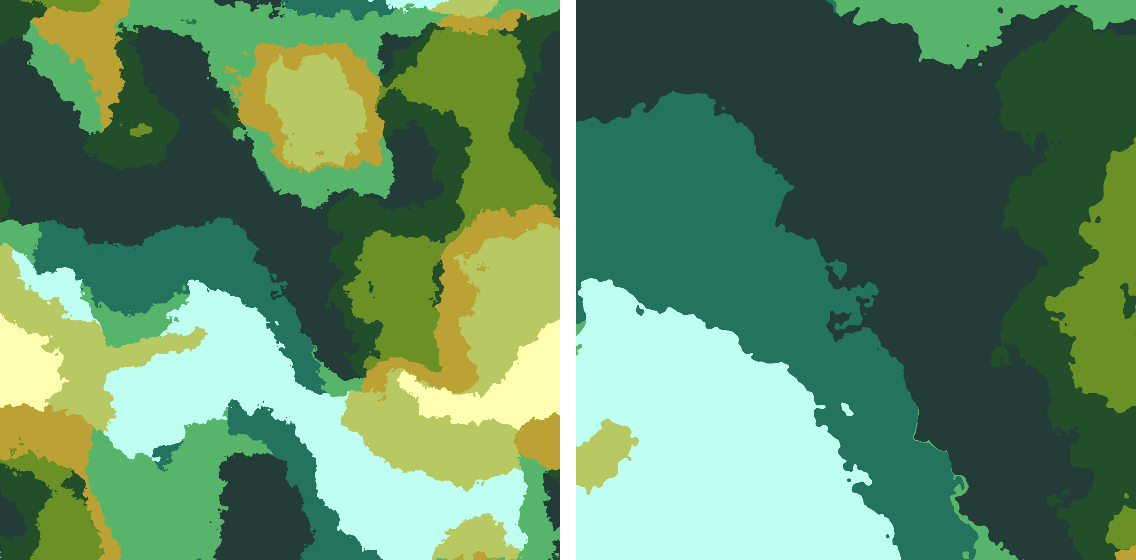
Left: the whole. Right: its middle third, enlarged.
Write a Shadertoy shader that draws this texture.

```glsl
// A flat-coloured biome map with ragged coastlines. Two smooth fields, light
// and heat, are sums of whole-number plane waves sampled at noise-warped points;
// three light bands, each cut by two heat limits, select one of nine colours.

const float TAU = 6.2831853;
const int WAVES = 5;

// Wave vectors in cycles per canvas; the two sets share none, so the fields stay independent
const vec2 LIGHT_WAVES[WAVES] = vec2[WAVES](
    vec2(0, 1), vec2(1, -1), vec2(1, 2), vec2(2, -1), vec2(2, 2));
const vec2 HEAT_WAVES[WAVES] = vec2[WAVES](
    vec2(1, 0), vec2(1, 1), vec2(0, 2), vec2(1, -3), vec2(3, 1));

// Dark band, from cold to warm
const vec3 DEEP_TEAL  = vec3(0.137, 0.235, 0.214);
const vec3 FOREST     = vec3(0.133, 0.304, 0.160);
const vec3 OLIVE      = vec3(0.420, 0.567, 0.149);
// Middle band
const vec3 TEAL       = vec3(0.137, 0.450, 0.373);
const vec3 MEADOW     = vec3(0.340, 0.706, 0.420);
const vec3 OCHRE      = vec3(0.737, 0.631, 0.204);
// Light band
const vec3 ICE        = vec3(0.745, 1.000, 0.945);
const vec3 DRY_GRASS  = vec3(0.720, 0.788, 0.388);
const vec3 PALE_SAND  = vec3(1.000, 1.000, 0.698);

// Sine-free hash: two values in 0..1 per lattice point
vec2 hash22(vec2 p) {
    vec3 q = fract(vec3(p.xyx) * vec3(0.1031, 0.1030, 0.0973));
    q += dot(q, q.yzx + 33.33);
    return fract((q.xx + q.yz) * q.zy);
}

// Two-channel value noise in -1..1
vec2 noise2(vec2 p) {
    vec2 cell = floor(p);
    vec2 f = fract(p);
    f = f * f * (3.0 - 2.0 * f);
    vec2 low  = mix(hash22(cell), hash22(cell + vec2(1, 0)), f.x);
    vec2 high = mix(hash22(cell + vec2(0, 1)), hash22(cell + vec2(1, 1)), f.x);
    return 2.0 * mix(low, high, f.y) - 1.0;
}

// Fractal offset that frays the borders; each octave is turned to hide the lattice
vec2 raggedOffset(vec2 p, float frequency, float amplitude, float gain) {
    const mat2 TURN = mat2(0.8, 0.6, -0.6, 0.8);
    vec2 offset = vec2(0.0);
    for (int i = 0; i < 6; i++) {
        offset += amplitude * noise2(p * frequency + 17.3 * float(i + 1));
        p = TURN * p;
        frequency *= 2.0;
        amplitude *= gain;
    }
    return offset;
}

// Sum of plane waves, scaled to zero mean and unit deviation
float waveField(vec2 p, vec2 waves[WAVES], float phase) {
    float total = 0.0;
    float power = 0.0;
    for (int i = 0; i < WAVES; i++) {
        float weight = inversesqrt(length(waves[i]));
        total += weight * cos(TAU * (dot(waves[i], p) + phase + 0.618 * float(i)));
        power += 0.5 * weight * weight;
    }
    return total * inversesqrt(power);
}

// One of three colours, chosen by where the value lies between two limits
vec3 pick(float value, vec2 limits, vec3 below, vec3 between, vec3 above) {
    return value < limits.x ? below : value < limits.y ? between : above;
}

vec3 biomeColor(vec2 p) {
    vec2 warped = p + raggedOffset(p, 11.0, 0.026, 0.62);
    float light = waveField(warped, LIGHT_WAVES, 0.75);
    float heat = waveField(warped, HEAT_WAVES, 0.10);
    vec3 dark   = pick(heat, vec2( 0.24, 0.66), DEEP_TEAL, FOREST, OLIVE);
    vec3 middle = pick(heat, vec2(-0.98, 0.36), TEAL, MEADOW, OCHRE);
    vec3 bright = pick(heat, vec2(-0.25, 1.62), ICE, DRY_GRASS, PALE_SAND);
    return pick(light, vec2(-0.28, 0.52), dark, middle, bright);
}

void mainImage(out vec4 fragColor, in vec2 fragCoord) {
    // Four close samples per pixel smooth the borders but keep them crisp
    vec3 color = vec3(0.0);
    for (int i = 0; i < 4; i++) {
        vec2 shift = 0.3 * (vec2(i & 1, i >> 1) - 0.5);
        color += 0.25 * biomeColor((fragCoord + shift) / iResolution.y);
    }
    fragColor = vec4(color, 1.0);
}
```
